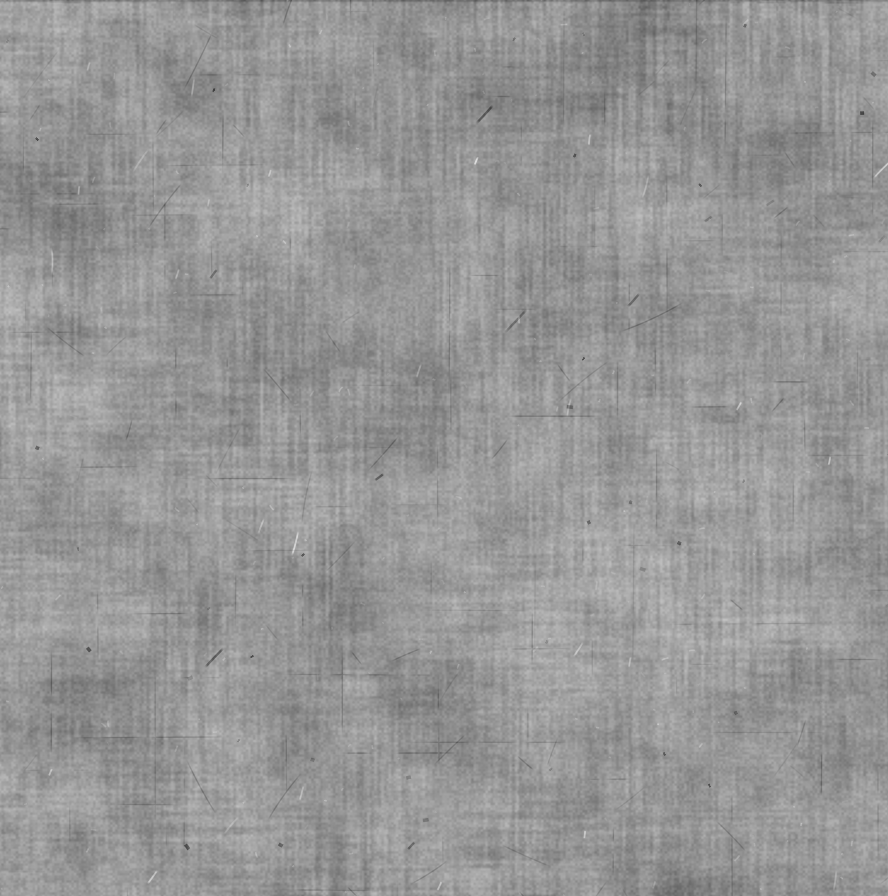
Reproduce this texture procedurally as a Shadertoy shader.

```glsl
// Worn grey canvas: mottled cloth with woven threads, fine scratches and dark specks.

#define BASE_GREY     0.589
#define CLOUD_AMOUNT  0.23
#define SMUDGE_AMOUNT 0.042
#define WARP_AMOUNT   0.085
#define WEFT_AMOUNT   0.055
#define GRAIN_AMOUNT  0.085
#define THREAD_DARK   0.13
#define SCRATCH_DARK  0.24
#define SCRATCH_LIGHT 0.22
#define SPECK_DARK    0.30
#define HALF_PI       1.5708

// Sineless hashes
float hash12(vec2 p) {
    vec3 q = fract(vec3(p.xyx) * 0.1031);
    q += dot(q, q.yzx + 33.33);
    return fract((q.x + q.y) * q.z);
}

vec4 hash42(vec2 p) {
    vec4 q = fract(vec4(p.xyxy) * vec4(0.1031, 0.1030, 0.0973, 0.1099));
    q += dot(q, q.wzxy + 33.33);
    return fract((q.xxyz + q.yzzw) * q.zywx);
}

float valueNoise(vec2 p) {
    vec2 cell = floor(p), f = fract(p);
    f = f * f * (3.0 - 2.0 * f);
    float low = mix(hash12(cell), hash12(cell + vec2(1, 0)), f.x);
    float high = mix(hash12(cell + vec2(0, 1)), hash12(cell + vec2(1, 1)), f.x);
    return mix(low, high, f.y);
}

float fbm(vec2 p) {
    float sum = 0.0, weight = 1.0, total = 0.0;
    for (int i = 0; i < 5; i++) {
        sum += weight * valueNoise(p);
        total += weight;
        weight *= 0.62;
        p = p * 2.03 + 17.3;
    }
    return sum / total;
}

// Coverage by tapered strokes, at most one per grid cell
float strokes(vec2 uv, float cells, float angle, float spread,
              float len, float halfWidth, float density, float seed) {
    float pixel = 1.0 / iResolution.y, cover = 0.0;
    vec2 home = floor(uv * cells);
    for (int y = -1; y <= 1; y++)
    for (int x = -1; x <= 1; x++) {
        vec2 cell = home + vec2(x, y) + 5.0;
        vec4 rnd = hash42(cell + seed);
        vec4 look = hash42(cell + seed + 61.7);
        if (look.x > density) continue;
        float turn = angle + (rnd.z - 0.5) * spread;
        vec2 dir = vec2(cos(turn), sin(turn));
        vec2 d = uv - (cell - 5.0 + rnd.xy) / cells;
        float along = dot(d, dir);
        float reach = len * mix(0.25, 1.0, rnd.w * rnd.w);
        float bend = (look.z - 0.5) * 0.12 * spread * along * along / reach;
        float across = abs(dot(d, vec2(-dir.y, dir.x)) - bend);
        float line = 1.0 - smoothstep(halfWidth - 0.5 * pixel, halfWidth + 0.8 * pixel, across);
        float ends = 1.0 - smoothstep(0.6 * reach, reach, abs(along));
        cover = max(cover, line * ends * mix(0.3, 1.0, look.y));
    }
    return cover;
}

void mainImage(out vec4 fragColor, in vec2 fragCoord) {
    vec2 uv = fragCoord / iResolution.y;

    // Mottled cloth with flat, ragged smudges
    float grey = BASE_GREY + CLOUD_AMOUNT * (fbm(uv * vec2(8.0, 9.0) + 3.1) - 0.5);
    float smudge = fbm(uv * vec2(13.0, 20.0) + 41.0);
    grey -= SMUDGE_AMOUNT * (smoothstep(0.53, 0.63, smudge) - 0.15);
    grey += 0.5 * SMUDGE_AMOUNT * smoothstep(0.43, 0.35, smudge);

    // Woven fibres, stronger in some areas
    float warp = valueNoise(uv * vec2(260.0, 16.0)) - 0.5;
    float weft = valueNoise(uv * vec2(15.0, 240.0) + 90.0) - 0.5;
    float warpMask = 0.35 + 1.3 * valueNoise(uv * vec2(14.0, 7.0) + 25.0);
    float weftMask = 0.2 + 1.6 * valueNoise(uv * vec2(7.0, 13.0) + 55.0);
    grey += WARP_AMOUNT * warp * warpMask + WEFT_AMOUNT * weft * weftMask;

    // Fine grain
    grey += GRAIN_AMOUNT * (valueNoise(uv * 370.0 + 7.0) - 0.5);

    // Long straight threads, broken up by noise
    float wear = smoothstep(0.2, 0.65, valueNoise(uv * 55.0 + 12.0));
    float threads = strokes(uv, 9.0, 0.0, 0.02, 0.10, 0.0006, 0.65, 11.0);
    threads = max(threads, strokes(uv, 10.0, HALF_PI, 0.02, 0.10, 0.0006, 0.7, 23.0));
    grey -= THREAD_DARK * threads * wear;

    // Slanted scratches: faint, deep and pale
    float faint = strokes(uv, 11.0, 0.9, 1.0, 0.045, 0.0006, 0.3, 37.0);
    faint = max(faint, strokes(uv, 9.0, -0.75, 0.7, 0.04, 0.0006, 0.28, 43.0));
    float deep = strokes(uv, 10.0, 0.75, 0.5, 0.022, 0.0011, 0.14, 59.0);
    float pale = strokes(uv, 16.0, 1.2, 0.9, 0.018, 0.0008, 0.15, 71.0);
    grey -= SCRATCH_DARK * max(0.5 * faint, deep);
    grey += SCRATCH_LIGHT * pale;

    // Small dark specks and pale flecks
    grey -= SPECK_DARK * strokes(uv, 18.0, 0.0, 2.0, 0.0045, 0.0018, 0.12, 83.0);
    grey += 0.5 * SCRATCH_LIGHT * strokes(uv, 34.0, 1.0, 3.0, 0.005, 0.0007, 0.2, 97.0);

    // Dark hem along the top
    grey -= 0.12 * smoothstep(0.9965, 0.9995, uv.y);

    fragColor = vec4(vec3(clamp(grey, 0.0, 1.0)), 1.0);
}
```
